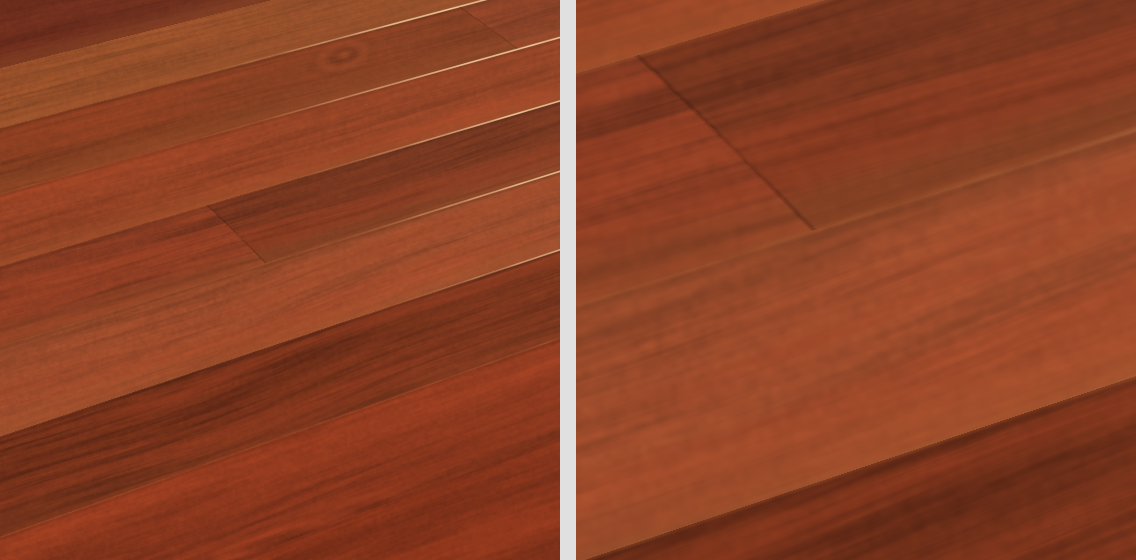
Left, the full canvas; right, a detail of the centre.
Reproduce this texture procedurally as a three.js fragment shader.

```glsl
varying vec2 vUv;

float hash(vec2 p) {
  p = fract(p * vec2(0.1031, 0.1137));
  p += dot(p, p.yx + 33.33);
  return fract((p.x + p.y) * p.x * 7.13 + p.y * 91.7);
}

float noise(vec2 p) {
  vec2 i = floor(p), f = fract(p);
  f = f * f * (3.0 - 2.0 * f);
  return mix(mix(hash(i), hash(i + vec2(1.0, 0.0)), f.x),
             mix(hash(i + vec2(0.0, 1.0)), hash(i + 1.0), f.x), f.y);
}

float fbm(vec2 p) {
  float sum = 0.0, gain = 0.53;
  for (int i = 0; i < 4; i++) {
    sum += gain * noise(p);
    p = p * vec2(1.9, 2.1) + 17.3;
    gain *= 0.5;
  }
  return sum;
}

// Base colour of each plank row, counted from the bottom
vec3 plankTone(float plank, float pastJoint) {
  if (plank < -0.5) return vec3(0.54, 0.205, 0.105);
  if (plank < 0.5) return vec3(0.56, 0.22, 0.115);
  if (plank < 1.5) return vec3(0.48, 0.20, 0.105);
  if (plank < 2.5) return vec3(0.615, 0.295, 0.17);
  if (plank < 3.5) return mix(vec3(0.54, 0.235, 0.135), vec3(0.485, 0.215, 0.12), pastJoint);
  if (plank < 4.5) return vec3(0.60, 0.265, 0.145);
  if (plank < 5.5) return mix(vec3(0.52, 0.24, 0.125), vec3(0.545, 0.25, 0.145), pastJoint);
  if (plank < 6.5) return vec3(0.59, 0.31, 0.16);
  return vec3(0.43, 0.175, 0.11);
}

// Oval growth rings that fade away from their centre
float knot(vec2 p, vec2 centre, vec2 size, float wobble) {
  vec2 q = p - centre;
  q = vec2(q.x + 0.28 * q.y, q.y - 0.28 * q.x) / size;
  float r = length(q) + 0.9 * (wobble - 0.5);
  return cos(r * 6.5) * exp(-r * r * 0.6);
}

void main() {
  vec2 uv = vUv;

  // Floor perspective: seams converge far to the right
  float leftY = (uv.y - 0.361 * uv.x) / (1.0 - 0.125 * uv.x);
  float depth = 3.16 - leftY;
  float row = 51.0 / depth - 15.35;
  float rowHeight = depth * depth / 51.0 * (1.0 - 0.125 * uv.x);
  float plank = clamp(floor(row), -1.0, 7.0);
  float across = clamp(row - plank, 0.0, 1.0);
  float along = uv.x + 0.105 * row;

  // Butt joints in two rows
  float jointAt = plank == 3.0 ? 0.79 : (plank == 5.0 ? 1.45 : 9.0);
  float pastJoint = smoothstep(-0.002, 0.002, along - jointAt);
  float seed = plank * 13.7 + step(jointAt, along) * 5.3 + 40.0;

  // Grain, bent a little differently in each board
  float tilt = (hash(vec2(seed, 3.0)) - 0.5) * 0.4;
  float bend = noise(vec2(along * 2.5 + seed, across * 2.0 + seed));
  vec2 grainPos = vec2(along, across + tilt * along + 0.15 * bend);
  float bands = fbm(grainPos * vec2(1.8, 6.0) + seed);
  float streaks = fbm(grainPos * vec2(5.0, 19.0) + seed * 2.0);
  float fibres = noise(vec2(along * 34.0, across * 42.0 + along * 5.0) + seed);
  float speckle = noise(uv * 230.0) + noise(uv.yx * 130.0 + 9.0) - 1.0;

  float streaky = plank == 1.0 ? 1.0 : (plank == 3.0 ? 0.7 : 0.3);
  float shade = 1.0 + (bands - 0.5) * (0.22 + 0.16 * streaky)
              + (streaks - 0.5) * (0.16 + 0.44 * streaky)
              + (fibres - 0.5) * 0.06 + speckle * 0.055;
  shade -= 0.13 * streaky * smoothstep(0.56, 0.7, streaks);

  // Knot and arched figure
  if (plank == 5.0)
    shade += 0.12 * knot(uv, vec2(0.615, 0.902), vec2(0.042, 0.021), bend);
  if (plank == 0.0) {
    shade -= 0.10 * knot(uv, vec2(0.49, 0.035), vec2(0.16, 0.026), bend);
    shade += 0.16 * (smoothstep(0.25, 0.95, across) - 0.5);
  }

  vec3 color = plankTone(plank, pastJoint) * shade;

  // Red heartwood streaks, paler golden edges
  color = mix(color, vec3(0.57, 0.21, 0.11), 0.2 * smoothstep(0.48, 0.7, bands) * step(plank, 5.5));
  float paleEdge = smoothstep(0.36, 0.0, across + 0.2 * (bands - 0.5));
  paleEdge += 0.5 * smoothstep(0.78, 1.0, across) * step(1.5, plank) * step(plank, 2.5);
  float paleAmount = plank == 1.0 ? 0.12 : 0.36;
  color = mix(color, vec3(0.64, 0.34, 0.18), paleAmount * paleEdge * step(0.5, plank));

  // Soft sheen toward the upper right
  color = mix(color, vec3(0.62, 0.35, 0.23), 0.16 * smoothstep(0.7, 1.9, uv.x + uv.y));

  // Long seams: faint shadow and a thin bevel that catches the light
  float seam = floor(row + 0.5);
  float seamDist = (row - seam) * rowHeight * 0.95;
  float seamOn = step(-0.5, seam) * step(seam, 6.5);
  float groove = smoothstep(0.006, 0.0, abs(seamDist + 0.003));
  color *= 1.0 - 0.10 * groove * seamOn;
  float glint = smoothstep(0.4, 0.95, uv.x + 0.08 * (seam - 4.0));
  glint *= seam < 1.5 ? 0.15 : 1.0;
  float wear = 0.35 + 0.65 * noise(vec2(uv.x * 40.0, seam * 7.0 + 20.0));
  wear = mix(wear, 1.0, glint * 0.8);
  float bevel = smoothstep(0.0027, 0.0002, abs(seamDist));
  vec3 bevelColor = mix(vec3(0.67, 0.38, 0.20), vec3(0.95, 0.80, 0.62), glint);
  color = mix(color, bevelColor, bevel * wear * seamOn * (0.35 + 0.6 * glint) * step(0.5, seam));

  // Short joints, worn nearly closed
  float joint = smoothstep(0.0026, 0.0, abs(along - jointAt));
  color *= 1.0 - 0.22 * joint * (0.3 + 0.7 * noise(uv * 40.0));

  gl_FragColor = vec4(clamp(color, 0.0, 1.0), 1.0);
}
```
